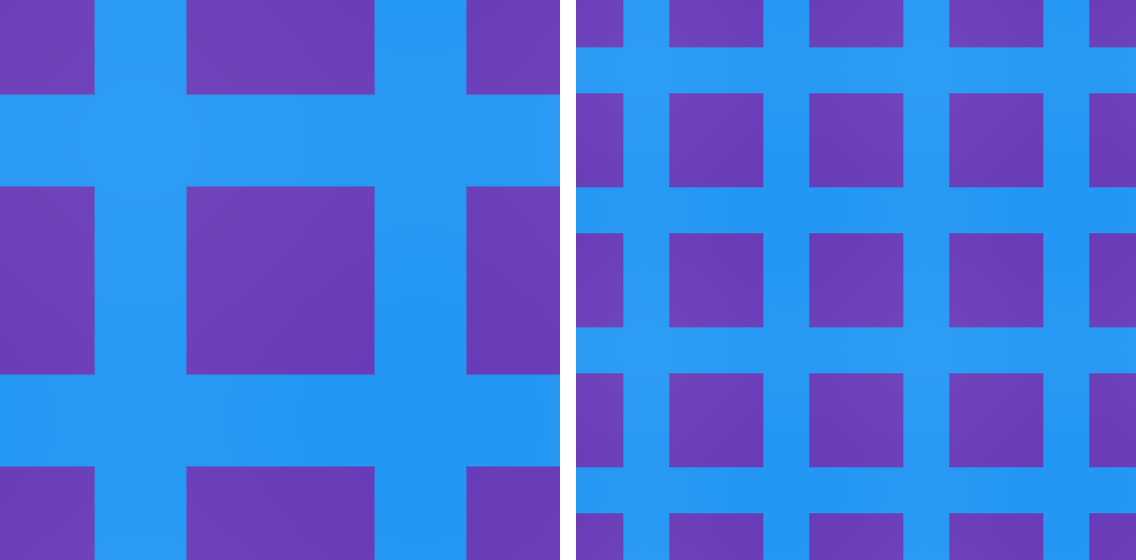
Left: one tile. Right: repeated 2 by 2.
This pattern is drawn by a three.js fragment shader. Its source:

```glsl
// Purple squares on a blue ground, two repeats across and two down, with one
// square centred and others cut by the canvas edges. Each square is a box
// distance in a repeated cell; a faint white sheen wraps around the tile.
varying vec2 vUv;

const float TAU = 6.2831853;

// Signed distance to the nearest square, in canvas units
float squareGrid(vec2 p, float repeats, float halfSide) {
  vec2 cell = (fract(p * repeats + 0.5) - 0.5) / repeats;
  vec2 d = abs(cell) - halfSide;
  return max(d.x, d.y);
}

// Periodic white veil, strongest towards the upper left
float sheen(vec2 p) {
  return 0.03 + 0.013 * (sin(TAU * p.x) - sin(TAU * p.y));
}

void main() {
  vec3 blue = vec3(0.129, 0.588, 0.953);
  vec3 purple = vec3(0.404, 0.227, 0.718);

  // Squares with softened edges
  float d = squareGrid(vUv - vec2(0.001, -0.001), 2.0, 0.168);
  vec3 color = mix(purple, blue, smoothstep(-0.002, 0.002, d));

  // Soft light over both colours
  color = mix(color, vec3(1.0), sheen(vUv));
  gl_FragColor = vec4(color, 1.0);
}
```
